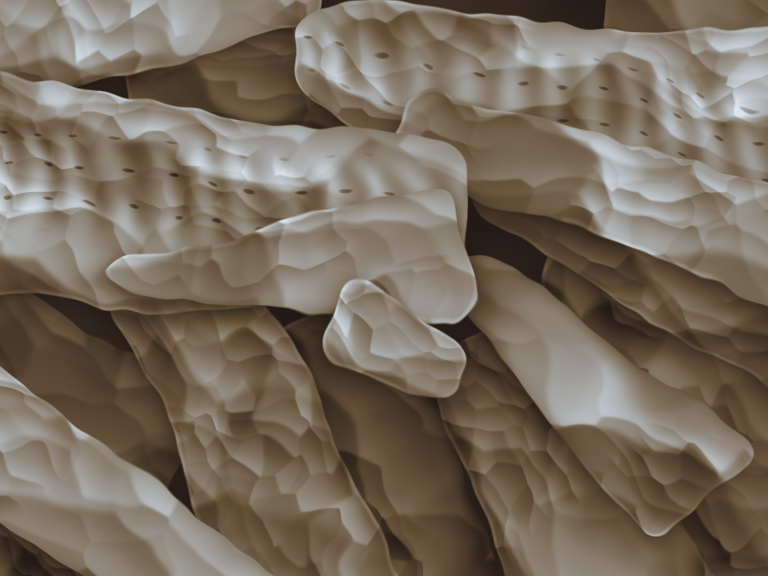
This texture is drawn by a Shadertoy shader. Its source:

```glsl
// Heap of crumpled kraft paper: long tapered sheets stacked from back to front.
// Each sheet is a wobbly box whose soft Voronoi facets give creased slopes;
// a single shade value is built up and finally coloured by a paper ramp.

const vec2 LIGHT = vec2(0.45, 0.89);      // direction towards the window
const float CREASE_SHARPNESS = 26.0;
const float CORNER = 0.045;               // rounding of the sheet ends
const float SHADOW_REACH = 0.035;
const float SHADOW_DEPTH = 0.6;
const float PLEAT_STEP = 0.075;           // spacing of the embossed folds
const float SLIT_STEP = 0.06;
const float BACKDROP = 0.12;
const vec3 PAPER[6] = vec3[6](
    vec3(0.12, 0.09, 0.08), vec3(0.27, 0.21, 0.15), vec3(0.39, 0.31, 0.22),
    vec3(0.50, 0.44, 0.36), vec3(0.60, 0.58, 0.55), vec3(0.72, 0.75, 0.77));
const vec3 GLINT = vec3(0.86, 0.89, 0.93);

float hash(vec2 p) {
    return fract(sin(dot(p, vec2(127.1, 311.7))) * 43758.5453);
}

vec2 hash2(vec2 p) {
    return vec2(hash(p), hash(p + 41.3));
}

float noise(vec2 p) {
    vec2 i = floor(p), f = fract(p);
    f = f * f * (3.0 - 2.0 * f);
    return mix(mix(hash(i), hash(i + vec2(1, 0)), f.x),
               mix(hash(i + vec2(0, 1)), hash(i + vec2(1, 1)), f.x), f.y);
}

vec2 wobble(vec2 p) {
    return vec2(noise(p), noise(p + 19.7)) - 0.5;
}

// Slope of a faceted surface: tilted bowls that meet in sharp ridges.
vec2 crumple(vec2 q) {
    vec2 cell = floor(q), slope = vec2(0.0);
    float total = 1e-20;
    for (int j = -1; j <= 1; j++)
    for (int i = -1; i <= 1; i++) {
        vec2 id = cell + vec2(i, j);
        vec2 d = q - id - hash2(id);
        float weight = exp(-CREASE_SHARPNESS * dot(d, d));
        slope += weight * (0.8 * d + 1.1 * (hash2(id + 7.9) - 0.5));
        total += weight;
    }
    return slope / total;
}

// Lays one sheet from a to b over the shade, with its shadow around it.
void addSheet(inout float shade, vec2 p, vec2 a, vec2 b, vec2 halfWidths,
              float tone, float pleat) {
    vec2 seed = 13.0 * a + 5.0 * b;
    vec2 axis = normalize(b - a), side = vec2(-axis.y, axis.x);
    float len = length(b - a);
    vec2 q = p - a + 0.055 * wobble(p * 5.0 + seed) + 0.012 * wobble(p * 24.0 + seed);
    vec2 uv = vec2(dot(q, axis), dot(q, side));
    float width = mix(halfWidths.x, halfWidths.y, clamp(uv.x / len, 0.0, 1.0));
    float across = uv.y / width;

    // Outline and shadow, heavier below the sheet
    vec2 box = vec2(max(-uv.x, uv.x - len), abs(uv.y) - width) + CORNER;
    float d = length(max(box, 0.0)) + min(max(box.x, box.y), 0.0) - CORNER;
    float below = 0.65 - 0.35 * clamp(across, -1.0, 1.0);
    shade *= 1.0 - SHADOW_DEPTH * below * exp(-max(d, 0.0) / SHADOW_REACH);
    float soft = 1.2 / iResolution.y;
    float cover = 1.0 - smoothstep(-soft, soft, d);
    if (cover <= 0.0) return;

    // Creases: broad facets, long folds and patches of fine crumpling
    vec2 lit = vec2(dot(LIGHT, axis), dot(LIGHT, side));
    vec2 w = uv + 0.05 * wobble(uv * 9.0 + seed) + seed;
    float rough = smoothstep(0.35, 0.75, noise(uv * 7.0 + seed));
    float paper = tone;
    paper -= 0.24 * dot(crumple(w * vec2(4.0, 7.0)), lit);
    paper -= 0.20 * dot(crumple(w.yx * vec2(13.0, 8.0) + 3.1).yx, lit);
    paper -= 0.24 * rough * dot(crumple(w * vec2(19.0, 25.0) + 8.3), lit);
    paper += 0.16 * (noise(w * vec2(5.0, 16.0)) - 0.5);

    // Rounded cross section and a pale torn rim
    paper += 0.05 * across - 0.14 * pow(abs(across), 5.0);
    paper += 0.16 * rough * smoothstep(-0.009, -0.002, d);

    // Embossed pleats with short dark slits
    float phase = uv.x / PLEAT_STEP + 4.0 * uv.y + 0.7 * noise(uv * 8.0);
    float band = pleat * (1.0 - smoothstep(0.25, 0.65, abs(across - 0.1)));
    vec2 slit = fract(vec2(phase, uv.y / SLIT_STEP)) - 0.5;
    paper += 0.13 * band * sin(6.2832 * phase);
    paper -= 0.35 * band * (1.0 - smoothstep(0.05, 0.13, length(slit * vec2(0.8, 1.8))));

    shade = mix(shade, max(paper, 0.03), cover);
}

vec3 paperColour(float shade) {
    float x = clamp(shade, 0.0, 1.2) * 5.0;
    vec3 colour = PAPER[0];
    for (int i = 1; i < 6; i++) colour = mix(colour, PAPER[i], clamp(x - float(i - 1), 0.0, 1.0));
    return mix(colour, GLINT, clamp(x - 5.0, 0.0, 1.0));
}

void mainImage(out vec4 fragColor, in vec2 fragCoord) {
    vec2 p = fragCoord / iResolution.y;
    p.x += 0.5 * (4.0 / 3.0 - iResolution.x / iResolution.y);
    float shade = BACKDROP + 0.15 * (noise(p * 8.0) - 0.5);

    // Dim sheets at the back
    addSheet(shade, p, vec2(1.05, 1.00), vec2(1.45, 0.92), vec2(0.10, 0.12), 0.50, 0.0);
    addSheet(shade, p, vec2(0.24, 0.82), vec2(0.66, 0.90), vec2(0.10, 0.13), 0.43, 0.0);
    addSheet(shade, p, vec2(-0.08, 0.90), vec2(0.56, 1.04), vec2(0.09, 0.07), 0.62, 0.0);
    addSheet(shade, p, vec2(-0.08, 0.46), vec2(0.32, 0.17), vec2(0.11, 0.10), 0.27, 0.0);
    addSheet(shade, p, vec2(-0.08, 0.10), vec2(0.25, -0.10), vec2(0.09, 0.09), 0.34, 0.0);
    addSheet(shade, p, vec2(0.96, 0.56), vec2(1.50, -0.02), vec2(0.07, 0.18), 0.42, 0.0);
    addSheet(shade, p, vec2(0.55, 0.46), vec2(0.79, -0.10), vec2(0.10, 0.10), 0.37, 0.0);

    // Middle sheets running down to the right
    addSheet(shade, p, vec2(0.82, 0.40), vec2(1.08, -0.10), vec2(0.08, 0.18), 0.46, 0.0);
    addSheet(shade, p, vec2(0.80, 0.56), vec2(1.21, 0.14), vec2(0.04, 0.13), 0.56, 0.0);
    addSheet(shade, p, vec2(0.27, 0.54), vec2(0.61, -0.10), vec2(0.12, 0.13), 0.56, 0.0);
    addSheet(shade, p, vec2(-0.12, 0.33), vec2(0.46, -0.12), vec2(0.10, 0.09), 0.79, 0.0);

    // Bright sheets on top
    addSheet(shade, p, vec2(0.84, 0.69), vec2(1.45, 0.36), vec2(0.05, 0.11), 0.55, 0.0);
    addSheet(shade, p, vec2(0.51, 0.90), vec2(1.45, 0.71), vec2(0.08, 0.24), 0.79, 0.9);
    addSheet(shade, p, vec2(0.70, 0.81), vec2(1.42, 0.53), vec2(0.07, 0.10), 0.75, 0.0);
    addSheet(shade, p, vec2(-0.08, 0.68), vec2(0.81, 0.61), vec2(0.21, 0.12), 0.75, 1.0);
    addSheet(shade, p, vec2(0.19, 0.53), vec2(0.81, 0.55), vec2(0.03, 0.12), 0.77, 0.0);
    addSheet(shade, p, vec2(0.57, 0.46), vec2(0.81, 0.34), vec2(0.08, 0.06), 0.74, 0.0);

    fragColor = vec4(paperColour(shade), 1.0);
}
```
